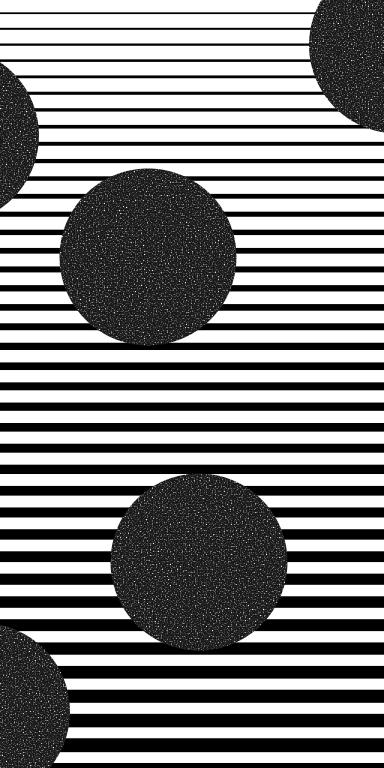
Write a Shadertoy shader that draws this background.

```glsl
// Lengths are fractions of the canvas height
const vec3 PAPER = vec3(1.0);
const vec3 INK = vec3(0.0);

const float FIRST_STRIPE = 0.0172;   // depth of the top stripe
const float STRIPE_SPREAD = 1.5948;  // scale of the stripe progression
const float STRIPE_GROWTH = 0.012663;
const float THIN_HALF = 0.0010;      // half thickness at the top
const float THICKENING = 0.0083;     // half thickness gained with depth

const int DISC_COUNT = 5;
const float DISC_RADIUS = 0.1152;
const vec2 DISC_CENTERS[DISC_COUNT] = vec2[DISC_COUNT](
    vec2(0.1927, 0.6654), vec2(0.2591, 0.2682), vec2(-0.0645, 0.8236),
    vec2(0.5176, 0.9414), vec2(-0.0241, 0.0736));

const float GRAIN_DENSITY = 512.0;
const float GRAIN_BASE = 0.07;
const float GRAIN_GAIN = 0.055;
const float GRAIN_CONTRAST = 5.0;

float hash(vec2 cell) {
    vec3 q = fract(cell.xyx * vec3(0.1031, 0.1030, 0.0973));
    q += dot(q, q.yzx + 33.33);
    return fract((q.x + q.y) * q.z);
}

float cornerSlope(vec2 cell, vec2 offset) {
    float angle = 6.28319 * hash(cell);
    return dot(vec2(cos(angle), sin(angle)), offset);
}

float gradientNoise(vec2 p) {
    vec2 cell = floor(p);
    vec2 f = p - cell;
    vec2 u = f * f * f * (f * (f * 6.0 - 15.0) + 10.0);
    vec2 e = vec2(1.0, 0.0);
    float low = mix(cornerSlope(cell, f), cornerSlope(cell + e.xy, f - e.xy), u.x);
    float high = mix(cornerSlope(cell + e.yx, f - e.yx), cornerSlope(cell + e.xx, f - e.xx), u.x);
    return mix(low, high, u.y);
}

// Signed distance to the nearest stripe; spacing grows geometrically downward
float stripeDistance(float depth) {
    float index = round(log(1.0 + (depth - FIRST_STRIPE) / STRIPE_SPREAD) / STRIPE_GROWTH);
    float center = FIRST_STRIPE + STRIPE_SPREAD * (exp(index * STRIPE_GROWTH) - 1.0);
    return abs(depth - center) - (THIN_HALF + THICKENING * center);
}

float discDistance(vec2 p) {
    float nearest = 1e3;
    for (int i = 0; i < DISC_COUNT; i++) {
        nearest = min(nearest, length(p - DISC_CENTERS[i]) - DISC_RADIUS);
    }
    return nearest;
}

// Dark grain with sparse bright specks
float grain(vec2 p) {
    float speck = exp(GRAIN_CONTRAST * gradientNoise(p * GRAIN_DENSITY));
    return min(GRAIN_BASE + GRAIN_GAIN * speck, 1.0);
}

float coverage(float distance, float pixel) {
    return clamp(0.5 - distance / pixel, 0.0, 1.0);
}

void mainImage(out vec4 fragColor, in vec2 fragCoord) {
    float pixel = 1.0 / iResolution.y;
    vec2 p = fragCoord * pixel;

    vec3 color = mix(PAPER, INK, coverage(stripeDistance(1.0 - p.y), pixel));
    color = mix(color, vec3(grain(p)), coverage(discDistance(p), pixel));
    fragColor = vec4(color, 1.0);
}
```
